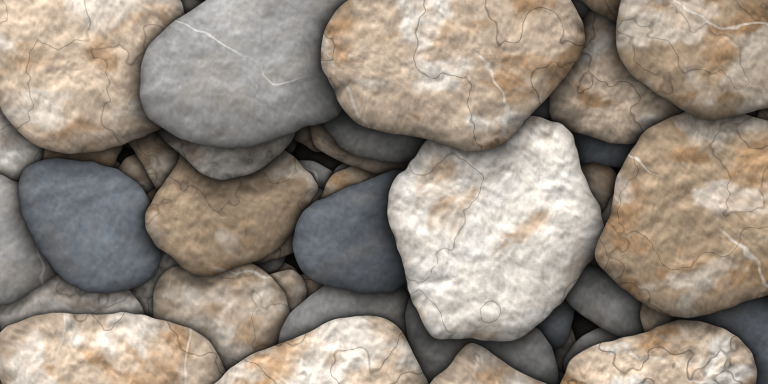
Write a Shadertoy shader that draws this texture.

```glsl
// A bed of weathered river stones under soft light from above.
// Four layers of jittered cells are painted from small to large; each stone is
// a rounded convex polygon with its own mineral colour, stains, veins and shadow.

#define SMALLEST 0.15
#define GROWTH 1.52
#define JITTER 0.42
#define SHADOW 0.72
#define TAN vec3(0.80, 0.72, 0.635)
#define GREY vec3(0.60, 0.595, 0.59)
#define SLATE vec3(0.41, 0.43, 0.455)
#define PALE vec3(0.86, 0.83, 0.79)
#define BROWN vec3(0.67, 0.585, 0.49)
#define RUST vec3(0.62, 0.45, 0.29)
#define CHALK vec3(0.90, 0.89, 0.87)
#define LIGHT vec2(-0.25, 0.97)

float hash(vec2 p) {
    vec3 q = fract(p.xyx * 0.1031);
    q += dot(q, q.yzx + 33.33);
    return fract((q.x + q.y) * q.z);
}

float noise(vec2 p) {
    vec2 i = floor(p), f = fract(p);
    f = f * f * (3.0 - 2.0 * f);
    return mix(mix(hash(i), hash(i + vec2(1, 0)), f.x),
               mix(hash(i + vec2(0, 1)), hash(i + vec2(1, 1)), f.x), f.y);
}

float fbm(vec2 p) {
    float sum = 0.0, amp = 0.533;
    for (int i = 0; i < 4; i++) {
        sum += amp * noise(p);
        p = mat2(1.6, 1.2, -1.2, 1.6) * p + 7.7;
        amp *= 0.5;
    }
    return sum;
}

// Rounded convex polygon: x is 0 at the centre and 1 on the rim, yz its gradient.
vec3 stoneShape(vec2 q, vec2 id) {
    float power = mix(4.0, 13.0, hash(id + 2.7));
    float sum = 0.0;
    vec2 grad = vec2(0);
    for (int k = 0; k < 7; k++) {
        vec2 key = id + float(k) * vec2(7.3, 3.1);
        float angle = (float(k) + 0.7 * hash(key)) * 6.2832 / 7.0;
        vec2 side = vec2(cos(angle), sin(angle)) / (0.84 + 0.3 * hash(key + 51.7));
        float w = max(dot(q, side), 0.0);
        sum += pow(w, power);
        grad += pow(w, power - 1.0) * side;
    }
    sum = max(sum, 1e-6);
    return vec3(pow(sum, 1.0 / power), grad * pow(sum, 1.0 / power - 1.0));
}

// Mineral colour at local position q, with relief lit from the local light direction.
vec3 stoneColor(vec2 q, vec2 id, vec2 light) {
    float kind = hash(id + 5.3);
    vec2 u = q + 20.0 * vec2(hash(id + 8.1), hash(id + 9.6));
    vec3 base = kind < 0.36 ? TAN : kind < 0.54 ? GREY : kind < 0.68 ? SLATE
              : kind < 0.84 ? PALE : BROWN;
    float mottled = kind > 0.36 && kind < 0.68 ? 0.12 : 0.45 + 0.55 * hash(id + 3.9);

    float broad = fbm(u * 5.0);
    float stain = fbm(u * vec2(8.0, 15.0) + 2.0 * broad);
    float chalk = fbm(u * vec2(7.0, 10.0) + 40.0);
    vec3 c = base * (0.82 + 0.36 * broad) * (0.93 + 0.14 * hash(id + 6.6));
    c = mix(c, RUST, 0.7 * mottled * smoothstep(0.50, 0.74, stain));
    c = mix(c, CHALK, 0.8 * mottled * smoothstep(0.54, 0.68, chalk));

    // Pale veins and dark hairline cracks
    float band = abs(fract(dot(u, vec2(2.4, 1.8)) + 0.6 * broad) - 0.5) / 3.0;
    float vein = (1.0 - smoothstep(0.001, 0.006, band)) * smoothstep(0.3, 0.6, noise(u * 9.0));
    c = mix(c, CHALK, 0.6 * vein * step(0.5, hash(id + 4.4)));
    float ridge = abs(fbm(u * 6.0 + 9.0) - 0.5);
    c *= 1.0 - 0.3 * mottled * (1.0 - smoothstep(0.0, 0.014, ridge));

    // Surface relief and fine grain
    float relief = fbm(u * 24.0) - fbm(u * 24.0 + 0.3 * light);
    c *= 1.0 + relief * (0.35 + 0.85 * mottled);
    return c * (0.92 + 0.10 * noise(u * 120.0) + 0.06 * noise(u * 55.0));
}

void mainImage(out vec4 fragColor, in vec2 fragCoord) {
    vec2 p = fragCoord / iResolution.y;
    float pixel = 1.0 / iResolution.y;
    vec3 col = vec3(0.17, 0.155, 0.14) * (0.5 + fbm(p * 30.0));

    // Slightly uneven outlines
    p += 0.022 * (vec2(noise(p * 9.0), noise(p * 9.0 + 31.0)) - 0.5);
    p += 0.006 * (vec2(noise(p * 34.0), noise(p * 34.0 + 17.0)) - 0.5);

    for (int layer = 0; layer < 4; layer++) {
        float level = float(layer);
        float cell = SMALLEST * pow(GROWTH, level);
        vec2 grid = p / cell + vec2(0.37, 0.61) * level;
        for (int n = 0; n < 9; n++) {
            vec2 spot = floor(grid) + vec2(n % 3, n / 3) - 1.0;
            vec2 id = spot + 23.0 * (level + 1.0);
            if (hash(id + 1.3) > 1.0 - 0.13 * level) continue;

            // Place, turn and stretch the stone
            vec2 jitter = JITTER * (vec2(hash(id + 11.2), hash(id + 12.9)) - 0.5);
            float turn = 1.8 * (hash(id + 14.5) - 0.5);
            mat2 spin = mat2(cos(turn), -sin(turn), sin(turn), cos(turn));
            vec2 q = spin * (grid - spot - 0.5 - jitter) * cell;
            float stretch = 1.0 + 0.26 * hash(id + 15.8);
            vec2 radius = cell * (0.5 + 0.1 * hash(id + 16.4)) * vec2(stretch, 1.0 / stretch);
            vec3 shape = stoneShape(q / radius, id);
            vec2 slope = (shape.yz / radius) * spin;
            float steep = max(length(slope), 1e-4);
            float dist = (shape.x - 1.0) / steep;
            vec2 outward = slope / steep;

            // Contact shadow, longer below the stone
            float spread = cell * (0.06 - 0.03 * outward.y);
            col *= 1.0 - SHADOW * exp(-max(dist, 0.0) / spread);

            float cover = 1.0 - smoothstep(-0.8 * pixel, 0.8 * pixel, dist);
            if (cover > 0.0) {
                float rim = min(shape.x, 1.0);
                float shade = 1.02 + 0.24 * rim * rim * dot(outward, LIGHT)
                            - 0.16 * pow(rim, 5.0) - 0.24 * pow(rim, 18.0);
                col = mix(col, stoneColor(q, id, spin * LIGHT) * shade, cover);
            }
        }
    }
    fragColor = vec4(clamp(col, 0.0, 1.0), 1.0);
}
```
